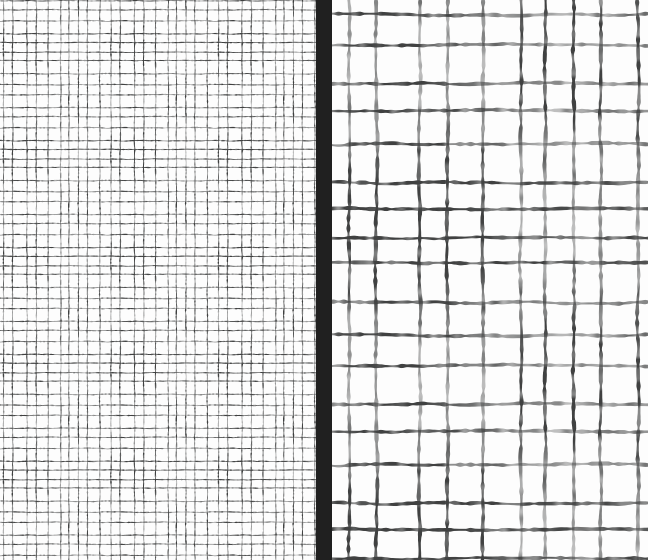
Left: the whole. Right: its middle third, enlarged.
This pattern is drawn by a WebGL 2 fragment shader. Its source:

```glsl
#version 300 es
precision highp float;
// Hand-inked grid: a tile of ten uneven columns and ten uneven rows repeats
// about 2.9 times across and 5.2 times down. Each line wobbles, and its ink
// swells and fades along its length so that the grid looks loosely woven.

#define TILE vec2(0.3402, 0.3382)  // tile size, in canvas widths
#define LINE_WIDTH 0.0096          // mean line width, in tiles
#define WOBBLE 0.0050              // sideways drift of a line, in tiles
#define ROUGHNESS 0.40             // share of the width that varies
#define GRAIN 0.34                 // ink variation along a line
#define PAPER vec3(0.992)
#define INK vec3(0.25, 0.255, 0.255)

uniform vec2 u_resolution;
out vec4 outColor;

const float TAU = 6.2831853;
const int LINES = 10;

// Line positions inside one tile, measured from the left and from the top
const float COLUMNS[LINES] = float[LINES](
  0.034, 0.118, 0.252, 0.337, 0.449, 0.565, 0.642, 0.728, 0.813, 0.928);
const float ROWS[LINES] = float[LINES](
  0.317, 0.397, 0.488, 0.567, 0.690, 0.793, 0.887, 0.007, 0.092, 0.196);

float hash(vec2 p) {
  return fract(sin(dot(p, vec2(127.1, 311.7))) * 43758.5453);
}

// Smooth noise that repeats after one tile, from -1 to 1
float tileNoise(float t, float cells, float seed) {
  float x = fract(t) * cells;
  float i = floor(x);
  float a = hash(vec2(i, seed));
  float b = hash(vec2(mod(i + 1.0, cells), seed));
  return mix(a, b, smoothstep(0.0, 1.0, x - i)) * 2.0 - 1.0;
}

float wave(float t, float peak) {
  return cos(TAU * (t - peak));
}

// Ink coverage of one wobbly line; distances are in tiles
float stroke(float across, float along, float position, float seed, float pixel) {
  float drift = 0.65 * tileNoise(along, 7.0, seed)
              + 0.35 * tileNoise(along, 23.0, seed + 0.3);
  float d = abs(fract(across - position - WOBBLE * drift + 0.5) - 0.5);
  float rough = tileNoise(along, 61.0, seed + 0.6);
  float halfWidth = 0.5 * LINE_WIDTH * (1.0 + ROUGHNESS * rough);
  float grain = 1.0 + GRAIN * tileNoise(along, 41.0, seed + 0.8);
  return clamp((halfWidth - d) / pixel + 0.5, 0.0, 1.0) * grain;
}

void main() {
  // Tile coordinates, running right and down from the upper left corner
  vec2 p = vec2(gl_FragCoord.x, u_resolution.y - gl_FragCoord.y);
  p /= u_resolution.x * TILE;
  vec2 pixel = 1.0 / (u_resolution.x * TILE);

  float vertical = 0.0;
  float horizontal = 0.0;
  for (int i = 0; i < LINES; i++) {
    float id = float(i);

    // Left columns darken where the dense rows are, right columns between them
    float peak = COLUMNS[i] < 0.5 ? 0.45 : 0.94;
    float columnTone = 0.70 + 0.24 * wave(p.y, peak);
    vertical = max(vertical, columnTone *
      stroke(p.x, p.y, COLUMNS[i], id + 3.0, pixel.x));

    // The first four rows stay strong, the others fade at the right columns
    float rowTone = i < 4 ? 0.84 + 0.10 * wave(p.x, 0.25)
                          : 0.66 + 0.18 * wave(p.x, 0.20);
    horizontal = max(horizontal, rowTone *
      stroke(p.y, p.x, ROWS[i], id + 37.0, pixel.y));
  }

  // Crossing strokes build up ink
  float ink = 1.0 - (1.0 - min(vertical, 1.0)) * (1.0 - min(horizontal, 1.0));
  outColor = vec4(mix(PAPER, INK, ink), 1.0);
}
```
